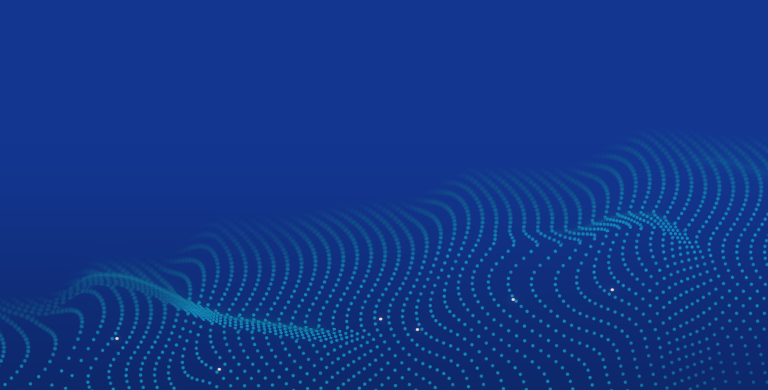
A Shadertoy shader for this background:

```glsl
float hash(vec2 p) {
    vec3 q = fract(p.xyx * 0.1031);
    q += dot(q, q.yzx + 33.33);
    return fract((q.x + q.y) * q.z);
}

// Soft window that opens over a..b and closes over c..d
float window(float a, float b, float c, float d, float x) {
    return smoothstep(a, b, x) * (1.0 - smoothstep(c, d, x));
}

// Upper outline of the wave field
float crest(float x) {
    return 0.245 + 0.095 * smoothstep(0.10, 0.27, x)
         + 0.110 * smoothstep(0.41, 0.57, x)
         + 0.040 * smoothstep(0.65, 1.03, x)
         + 0.085 * smoothstep(1.03, 1.22, x)
         + 0.100 * smoothstep(1.44, 1.67, x)
         - 0.020 * smoothstep(1.67, 1.90, x);
}

// Inner folds where the strands bunch together
float leftFold(float x) {
    return 0.215 + 0.08 * smoothstep(0.10, 0.25, x)
         - 0.110 * smoothstep(0.28, 0.62, x)
         - 0.035 * smoothstep(0.55, 0.86, x);
}

float rightFold(float x) {
    return 0.405 + 0.045 * smoothstep(1.44, 1.62, x)
         - 0.100 * smoothstep(1.66, 1.85, x);
}

// Strand index in x, position along the strand in y
vec2 lattice(vec2 p) {
    float depth = crest(p.x) - p.y;
    float bend = 0.18 * sin(9.0 * depth) * exp(-3.0 * depth)
               + 0.25 * smoothstep(0.25, 0.55, depth);
    float kink = 0.15 * window(-0.10, 0.35, 0.80, 1.00, p.x)
               * smoothstep(-0.010, 0.030, leftFold(p.x) - p.y)
               + 0.10 * window(1.20, 1.55, 1.68, 1.85, p.x)
               * smoothstep(-0.010, 0.035, rightFold(p.x) - p.y);
    return vec2((p.x - bend - kink) * 28.0,
                36.0 * log(1.0 + 4.0 * max(depth, -0.1)) + 40.0 * kink);
}

// Glowing line with a sharp core and a soft halo
float ridgeGlow(float d) {
    return 0.38 * exp(-d * d * 50000.0) + 0.20 * exp(-abs(d) * 55.0);
}

void mainImage(out vec4 fragColor, in vec2 fragCoord) {
    vec2 p = fragCoord / iResolution.y;
    float pixel = 1.0 / iResolution.y;
    float depth = crest(p.x) - p.y;

    // Blue backdrop
    vec3 color = mix(vec3(0.053, 0.155, 0.42), vec3(0.073, 0.212, 0.57),
                     smoothstep(-0.05, 0.70, p.y));

    // Lattice gradient, used to keep dots round in canvas units
    float h = 0.001;
    vec2 q = lattice(p);
    vec2 dx = (lattice(p + vec2(h, 0.0)) - q) / h;
    vec2 dy = (lattice(p + vec2(0.0, h)) - q) / h;
    float area = dx.x * dy.y - dx.y * dy.x;
    area = area < 0.0 ? min(area, -1.0) : max(area, 1.0);

    // Nearest dot among neighbours on the same strand
    float nearest = 1.0;
    for (int j = -1; j <= 1; j++) {
        vec2 cell = fract(q) - 0.5 - vec2(0.0, float(j));
        vec2 offset = vec2(dy.y * cell.x - dy.x * cell.y,
                           dx.x * cell.y - dx.y * cell.x) / area;
        nearest = min(nearest, length(offset));
    }

    // Dots: dim and blurred far away, crisp and bright nearby
    float near = smoothstep(0.03, 0.22, depth);
    float radius = mix(0.0062, 0.0042, near);
    float blur = mix(0.0035, 0.0008, near) + 0.5 * pixel;
    float dots = 1.0 - smoothstep(radius - blur, radius + blur, nearest);
    float farStrength = 0.48 - 0.22 * window(0.45, 0.58, 0.68, 0.85, p.x);
    float strength = smoothstep(-0.01, 0.05, depth) * mix(farStrength, 0.90, near);
    strength *= 1.0 - 0.50 * smoothstep(1.45, 1.90, p.x)
              * (1.0 - smoothstep(0.02, 0.25, p.y));
    strength *= 0.85 + 0.15 * hash(floor(q));
    vec3 dotColor = mix(vec3(0.06, 0.41, 0.53), vec3(0.07, 0.58, 0.76), near);
    color = mix(color, dotColor, dots * strength);

    // Light along the folds
    float glow = ridgeGlow(p.y - leftFold(p.x))
               * window(0.12, 0.32, 0.78, 0.88, p.x)
               + 0.6 * ridgeGlow(p.y - rightFold(p.x))
               * window(1.34, 1.55, 1.66, 1.78, p.x);
    float farFold = p.y - 0.59 + 0.05 * smoothstep(1.82, 2.05, p.x);
    glow += 0.20 * exp(-abs(farFold) * 70.0) * smoothstep(1.70, 1.86, p.x);
    color = mix(color, vec3(0.06, 0.50, 0.63), min(glow, 0.75));

    // Warm sparkles
    for (int i = 0; i < 6; i++) {
        float k = float(i);
        vec2 spark = vec2(0.30 + 0.254 * k + 0.168 * exp(-3.0 * (k - 2.0) * (k - 2.0)),
                          0.067 + 0.038 * k
                          + 0.065 * cos(3.14159 * k) * (1.0 - 0.2 * k));
        float d = length((p - spark) * vec2(0.85, 1.0));
        color += vec3(0.06, 0.07, 0.08) * exp(-d * 160.0);
        float core = 1.0 - smoothstep(0.0030 - pixel * 0.5, 0.0042 + pixel * 0.5, d);
        color = mix(color, vec3(0.94, 0.86, 0.83), core);
    }

    fragColor = vec4(color, 1.0);
}
```
